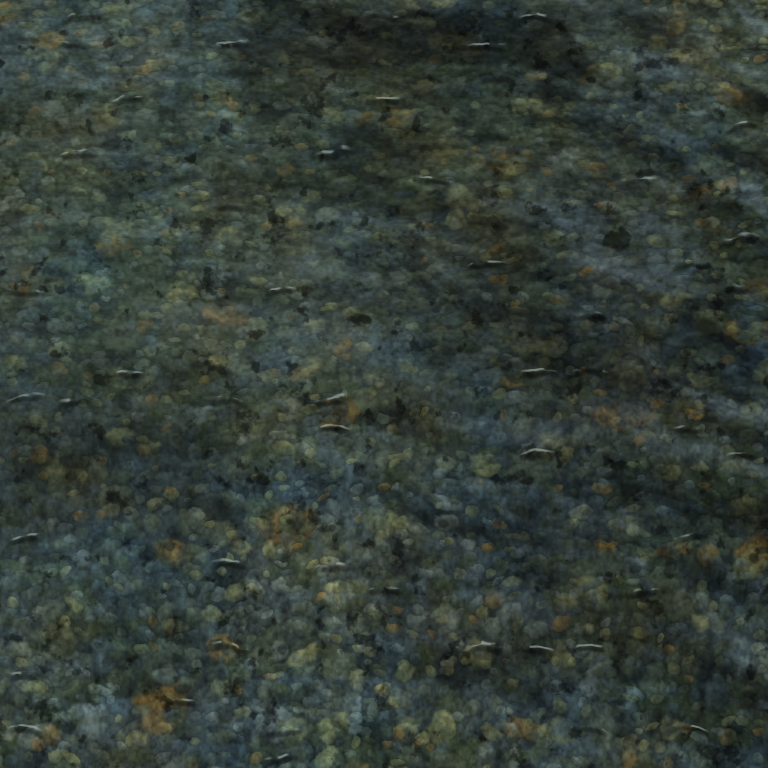
This texture is drawn by a Shadertoy shader. Its source:

```glsl
// Pebbles of a river bed seen through shallow, rippling water, in a painterly style.
// Layers of soft, irregular stones are laid over each other, coarse to fine; then
// brush grain, stretched ripples with a blue sheen and a few broken glints are added.

const vec3 MOSS   = vec3(0.26, 0.30, 0.25);
const vec3 OLIVE  = vec3(0.20, 0.24, 0.18);
const vec3 SLATE  = vec3(0.21, 0.26, 0.27);
const vec3 DEEP   = vec3(0.11, 0.14, 0.14);
const vec3 SAND   = vec3(0.39, 0.41, 0.28);
const vec3 MIST   = vec3(0.34, 0.39, 0.37);
const vec3 OCHRE  = vec3(0.41, 0.34, 0.19);
const vec3 SHEEN  = vec3(0.35, 0.41, 0.44);
const vec3 GLINT  = vec3(0.64, 0.69, 0.66);

const int   STONE_LAYERS = 4;
const float COARSE_CELLS = 13.0;   // cells across the canvas in the coarsest layer
const float LAYER_STEP   = 1.6;    // growth of the cell count per layer
const float PERSPECTIVE  = 0.30;   // flattening of stones towards the top
const float GRAIN        = 0.75;
const float RIPPLE       = 0.34;
const vec2  GLINT_CELLS  = vec2(15.0, 28.0);
const float GLINT_SHARE  = 0.11;

float hash(vec2 p) {
    vec3 q = fract(vec3(p.xyx) * 0.1031);
    q += dot(q, q.yzx + 33.33);
    return fract((q.x + q.y) * q.z);
}

vec2 hash2(vec2 p) {
    return vec2(hash(p + 17.3), hash(p + 71.9));
}

float noise(vec2 p) {
    vec2 i = floor(p), f = fract(p);
    f = f * f * (3.0 - 2.0 * f);
    float low  = mix(hash(i), hash(i + vec2(1.0, 0.0)), f.x);
    float high = mix(hash(i + vec2(0.0, 1.0)), hash(i + 1.0), f.x);
    return mix(low, high, f.y);
}

// Fractal noise centred on zero
float fbm(vec2 p) {
    float sum = 0.0, amp = 0.5;
    for (int i = 0; i < 4; i++) {
        sum += amp * (noise(p) - 0.5);
        p = mat2(1.6, 1.2, -1.2, 1.6) * p + 9.7;
        amp *= 0.55;
    }
    return sum;
}

vec3 stoneColour(float pick) {
    if (pick < 0.24) return MOSS;
    if (pick < 0.43) return OLIVE;
    if (pick < 0.62) return SLATE;
    if (pick < 0.76) return DEEP;
    if (pick < 0.87) return SAND;
    if (pick < 0.965) return MIST;
    return OCHRE;
}

// Lays one layer of tilted, ragged ellipses over the colour below
vec3 layStones(vec3 below, vec2 p, float cells, float seed, float strength) {
    vec2 g = p * cells + seed * 13.7;
    vec2 home = floor(g);
    vec2 ragged = 0.34 * vec2(fbm(g * 2.3), fbm(g * 2.3 + 40.0));
    for (int j = -1; j <= 1; j++)
    for (int i = -1; i <= 1; i++) {
        vec2 id = home + vec2(i, j);
        vec2 key = id + seed * 31.0;
        if (hash(key + 5.1) > 0.80) continue;
        vec2 d = g + ragged - id - 0.2 - 0.6 * hash2(key);
        float tilt = (hash(key + 8.4) - 0.5) * 1.6;
        d = mat2(cos(tilt), -sin(tilt), sin(tilt), cos(tilt)) * d;
        vec2 radius = mix(vec2(0.30, 0.26), vec2(0.68, 0.56), hash2(key + 3.7));
        float edge = length(d / radius);
        float cover = smoothstep(1.0, 0.66, edge);
        float rim = smoothstep(1.30, 0.85, edge) * (1.0 - cover);
        float light = 1.04 + 0.24 * d.y / radius.y - 0.14 * edge * edge;
        below *= 1.0 - 0.17 * rim * strength;
        below = mix(below, stoneColour(hash(key + 2.2)) * light, cover * strength);
    }
    return below;
}

// Thin, bent, broken highlights: x is brightness, y the shadow below it
vec2 glints(vec2 uv) {
    vec2 g = uv * GLINT_CELLS + vec2(0.0, 0.5 * fbm(uv * 22.0));
    vec2 id = floor(g), d = fract(g) - 0.5;
    float shown = step(hash(id + 4.6), GLINT_SHARE);
    d.y += 0.7 * (hash(id) - 0.5) * d.x + 0.6 * d.x * d.x;
    float span = smoothstep(0.44, 0.15, abs(d.x));
    float broken = smoothstep(0.38, 0.72, noise(uv * vec2(95.0, 140.0)));
    float line = smoothstep(0.075, 0.01, abs(d.y)) * broken;
    float shade = smoothstep(0.16, 0.02, abs(d.y + 0.17));
    return shown * span * vec2(line, shade);
}

void mainImage(out vec4 fragColor, in vec2 fragCoord) {
    vec2 uv = fragCoord / iResolution.xy;

    // Water bends the view of the bed
    vec2 bed = vec2(uv.x, uv.y + PERSPECTIVE * uv.y * uv.y);
    bed += 0.022 * vec2(fbm(uv * 9.0), fbm(uv * 9.0 + 20.0));

    // Stones, coarse to fine
    vec3 colour = mix(OLIVE, SLATE, smoothstep(-0.2, 0.2, fbm(uv * 6.0)));
    float cells = COARSE_CELLS;
    for (int k = 0; k < STONE_LAYERS; k++) {
        colour = layStones(colour, bed, cells, float(k) + 1.0, 0.78 - 0.09 * float(k));
        cells *= LAYER_STEP;
    }

    // Calm, greener water at the upper left; darker, browner bed at the lower right
    float calm = smoothstep(0.15, 0.9, uv.y - 0.6 * uv.x + 0.3);
    colour = mix(colour, vec3(0.23, 0.275, 0.245), 0.36 * calm);
    float shade = smoothstep(0.55, 0.0, length((uv - vec2(0.93, 0.36)) * vec2(1.0, 0.9)));
    colour *= 1.03 - 0.28 * shade;
    colour *= 1.0 + 0.55 * fbm(uv * 5.0 + 3.0);
    colour *= 1.0 + vec3(0.14, 0.0, -0.16) * fbm(uv * 11.0 + 60.0) * 2.0;

    // Ripples slope down to the right and strengthen towards the upper right
    vec2 flow = vec2(uv.x * 6.0, (uv.y + 0.22 * uv.x * uv.x) * 25.0);
    float wave = fbm(flow + 1.6 * fbm(uv * 8.0));
    float reach = 0.25 + 0.75 * smoothstep(0.35, 1.25, uv.x * 0.7 + uv.y * 0.75);
    colour = mix(colour, SHEEN, RIPPLE * 1.5 * reach * smoothstep(0.02, 0.28, wave));
    colour *= 1.0 - RIPPLE * 1.3 * reach * smoothstep(0.0, 0.28, -wave);

    // Brush grain: upright dabs low down, flat dabs further away
    float upright = fbm(uv * vec2(105.0, 58.0));
    float flat_ = fbm(uv * vec2(52.0, 115.0) + 30.0);
    float grain = mix(upright, flat_, smoothstep(0.25, 0.75, uv.y));
    colour *= 1.0 + GRAIN * (grain + 0.35 * (noise(uv * 230.0) - 0.5));
    colour *= 1.0 - 0.45 * smoothstep(0.14, 0.30, fbm(uv * 48.0 + 80.0));

    // Glints on the surface
    vec2 spark = glints(uv);
    colour *= 1.0 - 0.38 * spark.y;
    colour = mix(colour, GLINT, 0.62 * spark.x);

    fragColor = vec4(clamp(colour, 0.0, 1.0), 1.0);
}
```
